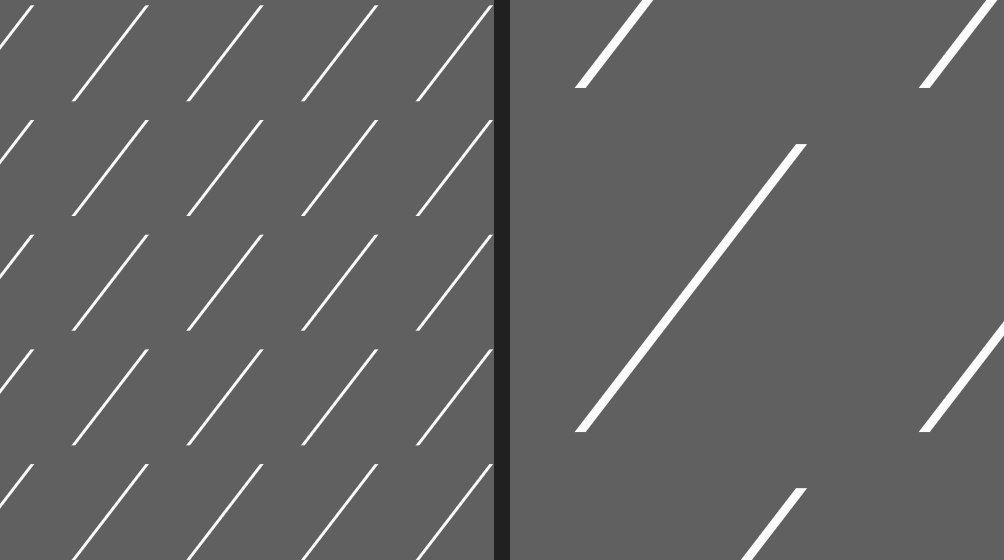
Left: the whole. Right: its middle third, enlarged.
Write a WebGL 2 fragment shader that draws this pattern.

```glsl
#version 300 es
precision highp float;
// Thin white slanted dashes on a flat grey ground, on a square grid.
// Each cell holds one sheared bar whose ends are cut horizontally;
// all lengths are fractions of the canvas height.

uniform vec2 u_resolution;
out vec4 fragColor;

const vec3 GROUND = vec3(0.378);
const vec3 DASH = vec3(0.985);

const float PERIOD = 0.2048;                  // grid spacing, both ways
const vec2 DASH_CENTER = vec2(0.4017, 0.4952); // center of one dash
const float HALF_HEIGHT = 0.0857;             // vertical half extent
const float HALF_WIDTH = 0.0033;              // horizontal half thickness
const float SHEAR = 0.769;                    // sideways run per unit of rise

// Offset from the center of the nearest grid cell
vec2 repeatCell(vec2 p, vec2 center, float period) {
    return (fract((p - center) / period + 0.5) - 0.5) * period;
}

// Signed distances to the slanted sides (x) and the flat ends (y)
vec2 shearedBarEdges(vec2 p, vec2 halfSize, float shear) {
    float side = (abs(p.x - shear * p.y) - halfSize.x) / sqrt(1.0 + shear * shear);
    return vec2(side, abs(p.y) - halfSize.y);
}

// Coverage of an edge, smoothed over one pixel
float coverage(float d, float pixel) {
    return clamp(0.5 - d / pixel, 0.0, 1.0);
}

void main() {
    float pixel = 1.0 / u_resolution.y;
    vec2 p = gl_FragCoord.xy * pixel;

    vec2 cell = repeatCell(p, DASH_CENTER, PERIOD);
    vec2 edges = shearedBarEdges(cell, vec2(HALF_WIDTH, HALF_HEIGHT), SHEAR);
    float ink = coverage(edges.x, pixel) * coverage(edges.y, pixel);

    fragColor = vec4(mix(GROUND, DASH, ink), 1.0);
}
```
